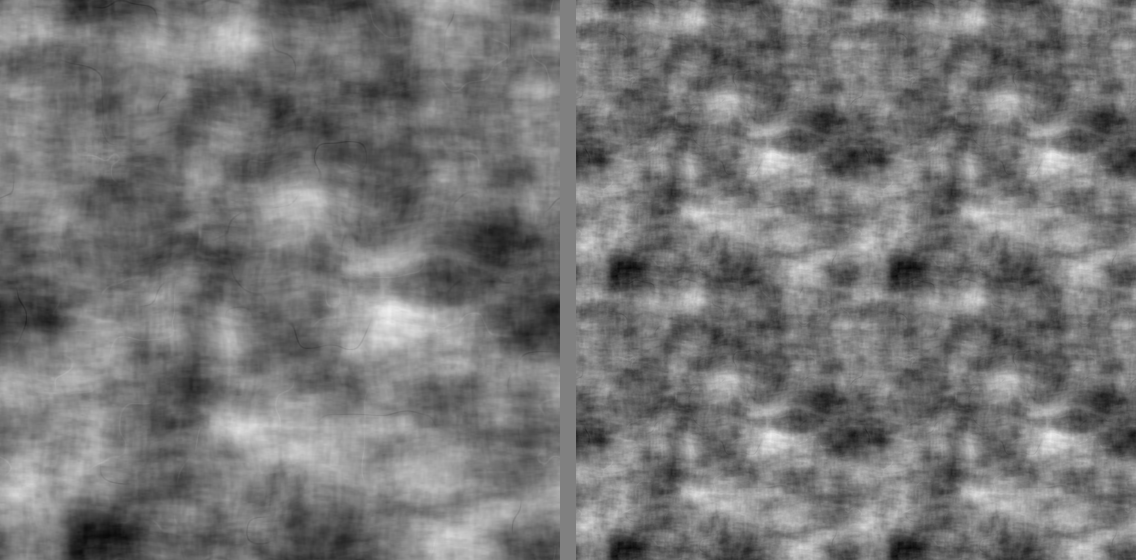
Left, the tile; right, the same tile 2 across and 2 down.
A WebGL 2 fragment shader for this texture:

```glsl
#version 300 es
precision highp float;
// Draws a seamless grey cloud of blurred, cross-woven smudges with fine threads and faint creases.

uniform vec2 u_resolution;
out vec4 fragColor;

// Integer hash of a lattice cell, 0 to 1
float hash(ivec2 cell, int seed) {
    uint h = uint(cell.x) * 1597334677u ^ uint(cell.y) * 3812015801u ^ uint(seed) * 2654435769u;
    h = (h ^ (h >> 16)) * 2246822519u;
    h = (h ^ (h >> 13)) * 3266489917u;
    return float((h ^ (h >> 16)) >> 8) / 16777216.0;
}

// Value noise that wraps after a whole number of cells per axis
float wrapNoise(vec2 uv, vec2 cells, int seed) {
    vec2 shift = vec2(hash(ivec2(3, 7), seed), hash(ivec2(11, 5), seed));
    vec2 p = uv * cells + shift;
    vec2 base = floor(p);
    vec2 f = p - base;
    vec2 w = f * f * f * (f * (f * 6.0 - 15.0) + 10.0);
    ivec2 lo = ivec2(mod(base, cells));
    ivec2 hi = ivec2(mod(base + 1.0, cells));
    float bottom = mix(hash(lo, seed), hash(ivec2(hi.x, lo.y), seed), w.x);
    float top = mix(hash(ivec2(lo.x, hi.y), seed), hash(hi, seed), w.x);
    return mix(bottom, top, w.y);
}

// Octaves of wide and tall smudges laid across each other, centred on zero
float wovenClouds(vec2 uv) {
    float sum = 0.0;
    float amplitude = 1.0;
    float cells = 4.0;
    for (int i = 0; i < 6; i++) {
        float wide = wrapNoise(uv, vec2(cells, cells * 2.5), 2 * i + 1) - 0.5;
        float tall = wrapNoise(uv, vec2(cells * 2.0, cells), 2 * i + 2) - 0.5;
        sum += amplitude * (1.1 * wide + 0.9 * tall);
        amplitude *= 0.56;
        cells *= 2.0;
    }
    return sum;
}

// Short, broken contour lines
float creases(vec2 uv, float cells, int seed) {
    float level = wrapNoise(uv, vec2(cells), seed) - 0.5
                + 0.3 * (wrapNoise(uv, vec2(cells * 3.0), seed + 1) - 0.5);
    float width = max(0.022, 1.2 * fwidth(level));
    float patches = smoothstep(0.5, 0.9, wrapNoise(uv, vec2(cells * 2.0), seed + 2));
    return patches * (1.0 - smoothstep(0.0, width, abs(level)));
}

void main() {
    vec2 uv = gl_FragCoord.xy / u_resolution;

    // Slight bending of the weave
    vec2 bend = vec2(wrapNoise(uv, vec2(9.0), 41), wrapNoise(uv, vec2(9.0), 42)) - 0.5;
    vec2 bent = uv + 0.014 * bend;

    float grey = 0.475 + 0.385 * wovenClouds(bent);

    // Fine threads in both directions
    float threads = wrapNoise(bent, vec2(30.0, 150.0), 51) + wrapNoise(bent, vec2(150.0, 30.0), 52) - 1.0;
    grey += 0.036 * threads;

    // Dark and light creases
    grey += 0.04 * creases(bent, 9.0, 71) - 0.06 * creases(bent, 8.0, 61);

    fragColor = vec4(vec3(clamp(grey, 0.0, 1.0)), 1.0);
}
```
